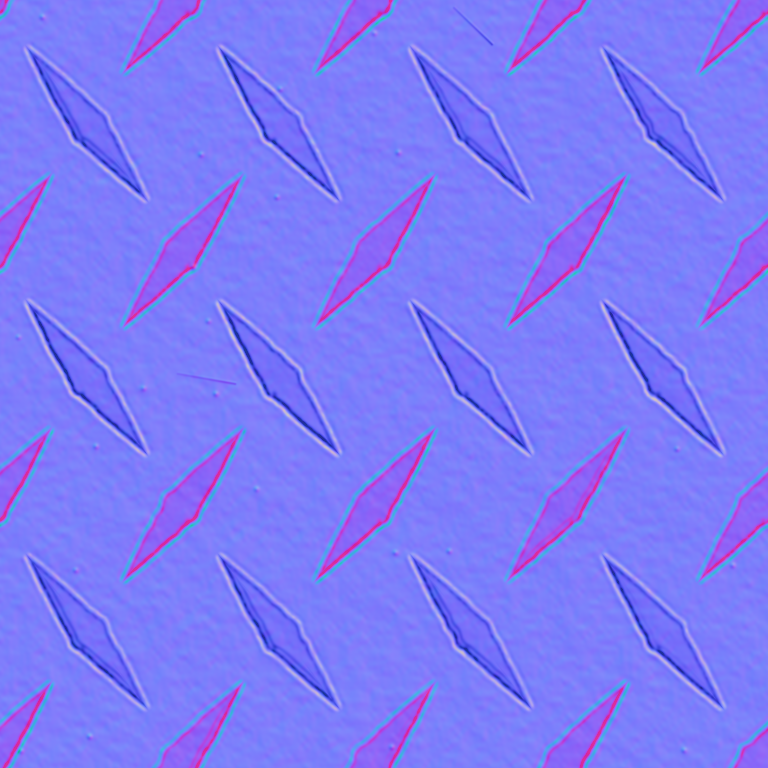
Give the GLSL for this texture map, as a Shadertoy shader.

```glsl
#define PERIOD vec2(0.25, 0.3307)
#define ANCHOR vec2(0.1133, 0.508)
#define STUD_AXIS vec2(0.617, 0.787)
#define STUD_LENGTH 0.126
#define STUD_WIDTH 0.0235
#define RIM_WIDTH 0.0029
#define RIM_TILT 0.92
#define GRAIN_TILT 0.11
#define PIT_CELLS 13.0

float hash(vec2 p) {
    vec3 q = fract(p.xyx * vec3(0.1031, 0.1030, 0.0973));
    q += dot(q, q.yzx + 33.33);
    return fract((q.x + q.y) * q.z);
}

float noise(vec2 p) {
    vec2 i = floor(p), f = fract(p);
    f = f * f * (3.0 - 2.0 * f);
    return mix(mix(hash(i), hash(i + vec2(1, 0)), f.x),
               mix(hash(i + vec2(0, 1)), hash(i + vec2(1, 1)), f.x), f.y);
}

float bell(float x, float width) {
    x /= width;
    return exp(-x * x);
}

// Slope of the rough sheet between the studs
vec2 noiseSlope(vec2 p) {
    vec2 e = vec2(0.35, 0.0);
    return vec2(noise(p - e.xy) - noise(p + e.xy),
                noise(p - e.yx) - noise(p + e.yx));
}

vec2 grain(vec2 p) {
    vec2 slope = noiseSlope(p * vec2(75.0, 95.0) + 50.0);
    slope += 0.7 * noiseSlope(p * vec2(170.0, 150.0) + 90.0);
    slope += 0.4 * noiseSlope(p * 28.0 + 20.0);
    return GRAIN_TILT * slope;
}

// Sparse dents, one candidate per grid cell
vec2 pits(vec2 p) {
    vec2 id = floor(p * PIT_CELLS) + 7.0;
    vec2 spot = 0.25 + 0.5 * vec2(hash(id), hash(id + 31.0));
    vec2 r = (fract(p * PIT_CELLS) - spot) / PIT_CELLS / 0.0035;
    return step(0.86, hash(id + 63.0)) * 0.6 * r * exp(-dot(r, r));
}

// Thin cut from a to b, deeper towards b
vec2 scratch(vec2 p, vec2 a, vec2 b, float depth) {
    vec2 ab = b - a;
    float t = clamp(dot(p - a, ab) / dot(ab, ab), 0.0, 1.0);
    float d = length(p - a - ab * t);
    vec2 side = normalize(vec2(ab.y, -ab.x));
    float across = dot(p - a, side) / 0.002;
    return side * depth * (0.4 + 0.6 * t) * (across + 0.5) * bell(d, 0.002);
}

// Tilt of one lozenge leaning right, centred on the origin
vec2 studTilt(vec2 p, float seed, out float inside) {
    vec2 lower = vec2(STUD_AXIS.y, -STUD_AXIS.x);
    float along = dot(p, STUD_AXIS);
    float across = dot(p, lower);
    float t = abs(along) / STUD_LENGTH;

    // Kinked outline with a slightly ragged edge
    float ragged = noise(vec2(along * 85.0, sign(across) * 9.0 + seed * 40.0 + 60.0)) - 0.5;
    float halfWidth = STUD_WIDTH * (1.0 - t) * (1.0 + 0.3 * t);
    halfWidth += 0.0025 * bell(along + 0.007, 0.009) + 0.003 * ragged * (1.0 - t);
    float d = abs(across) - halfWidth;
    float tip = 1.0 - smoothstep(STUD_LENGTH - 0.002, STUD_LENGTH + 0.006, abs(along));
    inside = tip * (1.0 - smoothstep(-0.003, 0.001, d));

    // Opposed inner and outer slopes, stronger on the lower side
    float lowSide = smoothstep(-0.003, 0.003, across);
    float chatter = 0.7 + 0.6 * noise(p * 190.0 + seed * 70.0 + 80.0);
    float inner = mix(0.55, 1.1, lowSide) * bell(d + 0.0025, RIM_WIDTH);
    float outer = mix(0.6, 0.75, lowSide) * bell(d - 0.0035, RIM_WIDTH * 0.9);
    float ripple = 0.15 * bell(d - 0.009, RIM_WIDTH);
    float tilt = (inner - outer + ripple) * chatter;

    // Worn studs carry a second crease inside the lower rim
    float worn = smoothstep(0.6, 0.9, seed);
    tilt += worn * 0.55 * lowSide * inside * bell(d + 0.010, RIM_WIDTH);

    // Burr beside the lower kink
    vec2 burr = vec2(along + 0.013, across - STUD_WIDTH * 0.86) / 0.0042;
    tilt -= 1.3 * burr.y * exp(-dot(burr, burr));
    return lower * tilt * tip * RIM_TILT * mix(1.05, 0.82, seed);
}

void mainImage(out vec4 fragColor, in vec2 fragCoord) {
    vec2 uv = fragCoord / iResolution.xy;
    vec2 tilt = grain(uv) + pits(uv);
    tilt += scratch(uv, vec2(0.232, 0.514), vec2(0.306, 0.501), 0.5);
    tilt += scratch(uv, vec2(0.592, 0.99), vec2(0.641, 0.943), 0.7);

    // Two interleaved lattices of mirrored studs
    for (int k = 0; k < 2; k++) {
        float lean = k == 0 ? -1.0 : 1.0;
        vec2 cell = (uv - ANCHOR) / PERIOD - 0.5 * float(k);
        vec2 id = floor(cell + 0.5);
        vec2 mirror = vec2(lean, 1.0);
        vec2 local = (cell - id) * PERIOD * mirror;
        float inside;
        vec2 stud = studTilt(local, hash(id + 11.0 + 17.0 * float(k)), inside);
        stud += vec2(0.10, -0.19) * inside * (k == 0 ? 0.6 : 1.0);
        tilt += stud * mirror * (k == 0 ? 0.9 : 1.0);
    }

    // Encode the unit normal
    tilt *= min(1.0, 0.97 / max(length(tilt), 0.001));
    vec3 normal = vec3(tilt, sqrt(1.0 - dot(tilt, tilt)));
    fragColor = vec4(0.5 + 0.5 * normal - vec3(0.01, 0.005, 0.015), 1.0);
}
```
